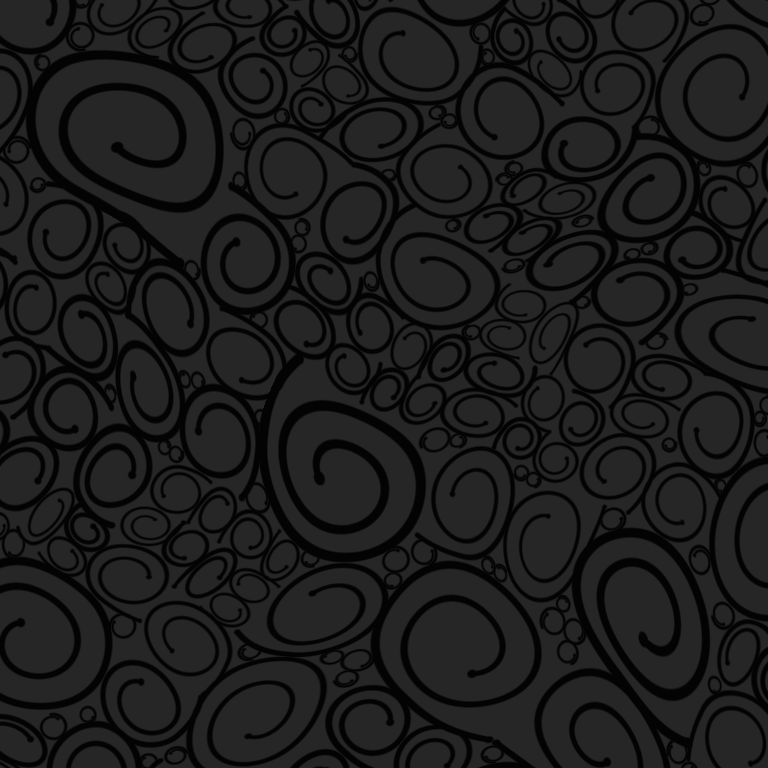
Give the GLSL for this pattern, as a WebGL 2 fragment shader.

```glsl
#version 300 es
precision highp float;
// Draws black curling vine scrolls, packed closely, on a charcoal ground.

uniform vec2 u_resolution;
out vec4 fragColor;

const float TAU = 6.283185;

vec3 hash3(float n) {
    vec3 p = fract(n * vec3(0.1031, 0.1030, 0.0973));
    p += dot(p, p.yzx + 33.33);
    return fract((p.xxy + p.yzz) * p.zyx);
}

// Relative radius, t turns inward from the outer end; the tail flares out.
float windRadius(float t, float flare) {
    float tail = max(1.0 - t / 0.16, 0.0);
    return 1.0 + flare * tail * tail - 0.38 * pow(max(t - 0.45, 0.0), 1.15);
}

vec2 pointAt(float t, float endTurn, float spin, float flare) {
    float a = TAU * (endTurn + spin * t);
    return windRadius(t, flare) * vec2(cos(a), sin(a));
}

// Signed distance to a tapering spiral stroke inside an ellipse.
float scroll(vec2 p, vec2 radii, float endTurn, float spin,
             float turns, float flare, float halfWidth) {
    vec2 q = p / radii;
    float r = max(length(q), 1e-4);
    float scale = 1.0 / length(q / r / radii);
    float start = fract(spin * (atan(q.y, q.x) / TAU - endTurn));
    float d = 1e3;
    for (int k = 0; k < 3; k++) {
        float t = start + float(k);
        if (t > turns) break;
        float taper = 1.0 - 0.25 * t / turns;
        d = min(d, abs(r - windRadius(t, flare)) * scale - halfWidth * taper);
    }
    // Round outer end and a small bead at the inner tip.
    vec2 outer = p - radii * pointAt(0.0, endTurn, spin, flare);
    vec2 inner = p - radii * pointAt(turns, endTurn, spin, flare);
    d = min(d, length(outer) - halfWidth);
    return min(d, length(inner) - halfWidth * 1.15);
}

// Splits the plane into uneven boxes and finds the one that holds p.
void findBox(vec2 p, out vec2 center, out vec2 radii, out float id) {
    vec2 low = vec2(-0.8);
    vec2 high = vec2(0.8);
    id = 1.0;
    for (int i = 0; i < 11; i++) {
        vec2 size = high - low;
        float longSide = max(size.x, size.y);
        float shortSide = min(size.x, size.y);
        vec3 rnd = hash3(id + 5.0);
        bool squarish = longSide < 1.4 * shortSide;
        if (shortSide < 0.055) break;
        if (squarish && longSide < mix(0.08, 0.33, rnd.x)) break;

        float share = mix(0.41, 0.59, rnd.y);
        vec2 axis = size.x > size.y ? vec2(1, 0) : vec2(0, 1);
        float cut = dot(axis, mix(low, high, share));
        bool upper = dot(axis, p) > cut;
        if (upper) low = mix(low, vec2(cut), axis);
        else high = mix(high, vec2(cut), axis);
        id = 2.0 * id + (upper ? 1.0 : 0.0);
    }
    center = 0.5 * (low + high);
    radii = 0.5 * (high - low);
}

// One large scroll with a flaring tail, and tiny curls in the free corners.
float boxOrnament(vec2 p, vec2 radii, float id) {
    vec3 rnd = hash3(id + 71.0);
    vec3 shape = hash3(id + 193.0);
    float size = min(radii.x, radii.y);
    float spin = rnd.x < 0.5 ? -1.0 : 1.0;
    float tailTurn = 0.125 + 0.25 * floor(4.0 * rnd.y);
    float turns = 1.45 + 0.45 * rnd.z + 0.5 * smoothstep(0.03, 0.1, size);
    float halfWidth = (0.0018 + 0.038 * size) * mix(0.7, 1.3, shape.x);
    float d = scroll(p, radii, tailTurn, spin, turns, 0.35, halfWidth);

    vec2 corner = vec2(p.x < 0.0 ? -1.0 : 1.0, p.y < 0.0 ? -1.0 : 1.0);
    float cornerTurn = fract(atan(corner.y, corner.x) / TAU);
    bool freeCorner = abs(cornerTurn - tailTurn) > 0.1;
    if (freeCorner && size > 0.05) {
        float curl = 0.17 * size;
        vec2 q = p - corner * (radii - curl);
        float curlSpin = fract(shape.y + 2.7 * cornerTurn) < 0.5 ? -1.0 : 1.0;
        d = min(d, scroll(q, vec2(curl), cornerTurn + 0.5, curlSpin,
                          1.1 + 0.4 * shape.z, 0.0, 0.0014 + 0.04 * curl));
    }
    return d;
}

void main() {
    vec2 p = gl_FragCoord.xy / u_resolution.y - 0.5;
    // Turn and bend the plane, so that the boxes do not line up.
    p = mat2(0.86, 0.51, -0.51, 0.86) * p;
    p += 0.022 * sin(p.yx * vec2(9.0, 8.0) + vec2(0.7, 2.1));
    p += 0.007 * sin(p.yx * vec2(21.0, 24.0) + vec2(3.3, 1.2));

    // Nearby boxes too, as strokes reach slightly over their borders.
    float d = 1e3;
    for (int i = 0; i < 4; i++) {
        vec2 offset = 0.01 * (2.0 * vec2(i % 2, i / 2) - 1.0);
        vec2 center;
        vec2 radii;
        float id;
        findBox(p + offset, center, radii, id);
        d = min(d, boxOrnament(p - center, radii, id));
    }

    vec3 ink = vec3(0.01);
    vec3 charcoal = vec3(0.15);
    float ground = smoothstep(-0.0016, 0.0016, d);
    fragColor = vec4(mix(ink, charcoal, ground), 1.0);
}
```
